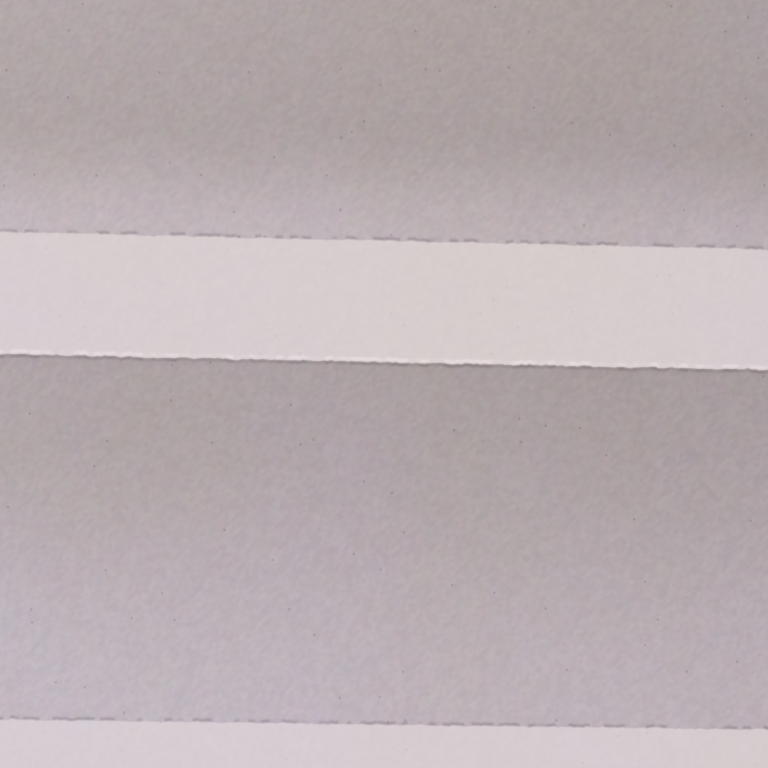
Write a three.js fragment shader that draws this texture.

```glsl
varying vec2 vUv;

#define PERIOD 0.635
#define BAND_WIDTH 0.159
#define BAND_CENTER 0.6185
#define TILT 0.0125
#define FAN 0.0155
#define RAGGED 0.0034
#define SOFTNESS 0.0016
#define GRAIN 0.042
#define SIDE_FALLOFF 0.035

const vec3 PANEL_DARK = vec3(0.690, 0.648, 0.645);
const vec3 PANEL_LIGHT = vec3(0.778, 0.736, 0.748);
const vec3 BAND_COLOR = vec3(0.846, 0.808, 0.806);
const vec3 LILAC = vec3(-0.006, -0.004, 0.020);

float hash(vec2 p) {
  vec3 q = fract(vec3(p.xyx) * 0.1031);
  q += dot(q, q.yzx + 33.33);
  return fract((q.x + q.y) * q.z);
}

float noise(vec2 p) {
  vec2 i = floor(p);
  vec2 f = fract(p);
  f = f * f * (3.0 - 2.0 * f);
  return mix(mix(hash(i), hash(i + vec2(1.0, 0.0)), f.x),
             mix(hash(i + vec2(0.0, 1.0)), hash(i + vec2(1.0, 1.0)), f.x), f.y);
}

float fbm(vec2 p) {
  float sum = 0.0;
  float amp = 0.5;
  for (int i = 0; i < 3; i++) {
    sum += amp * noise(p);
    p = p * 2.03 + 17.0;
    amp *= 0.5;
  }
  return sum / 0.875;
}

// Soft line of the given width around d = 0
float ridge(float d, float width) {
  return exp(-d * d / (width * width));
}

void main() {
  vec2 uv = vUv;

  // Slightly fanned rows, measured downward from the band centre
  float down = BAND_CENTER - uv.y - uv.x * (TILT + FAN * uv.y);

  // Torn edges, each with its own roughness
  float edgeId = floor(down / (0.5 * PERIOD)) + 20.0;
  float tear = 0.55 * noise(vec2(uv.x * 75.0, edgeId * 7.3))
             + 0.45 * noise(vec2(uv.x * 190.0, edgeId * 11.7)) - 0.5;
  down += RAGGED * tear;

  float row = floor(down / PERIOD + 0.5);
  float offset = down - row * PERIOD;
  float dist = abs(offset) - 0.5 * BAND_WIDTH;
  float bandMask = 1.0 - smoothstep(-SOFTNESS, SOFTNESS, dist);

  // Panel shading: upper panel brightens late, lower panel gradually
  float below = down - 0.5 * BAND_WIDTH;
  float panelRow = floor(below / PERIOD);
  float t = clamp((below - panelRow * PERIOD) / (PERIOD - BAND_WIDTH), 0.0, 1.0);
  float late = 0.85 * smoothstep(0.68, 1.0, t) + 0.10 * (1.0 - smoothstep(0.35, 0.7, t));
  float gradual = 0.9 * smoothstep(0.0, 1.05, t);
  float lift = mix(gradual, late, step(panelRow, -0.5));
  vec3 panel = mix(PANEL_DARK, PANEL_LIGHT, lift) - SIDE_FALLOFF * uv.x;

  vec3 band = BAND_COLOR - 0.25 * SIDE_FALLOFF * uv.x * uv.x;

  // Shadow outside each edge, pale lip along the lower rim
  float lower = step(0.0, offset);
  float broken = smoothstep(0.3, 0.7, noise(vec2(uv.x * 110.0, edgeId * 3.1)));
  float shadow = ridge(dist - 0.0028, 0.0022) * mix(0.09 * broken, 0.045 + 0.04 * broken, lower);
  shadow += 0.012 * lower * exp(-max(dist, 0.0) / 0.012);
  panel -= shadow;
  band += 0.04 * lower * ridge(dist + 0.0035, 0.0025) * (0.4 + broken);

  vec3 color = mix(panel, band, bandMask);

  // Broad cloudy tint, cooler toward the lower left
  float cloud = fbm(uv * 5.0 + 3.0) - 0.5;
  color += LILAC * ((1.0 - uv.y) * (1.0 - 0.5 * uv.x) + 1.2 * cloud);
  color += 0.018 * cloud * (1.0 - 0.5 * bandMask);

  // Paper fibres running diagonally, quieter on the lit band
  vec2 fibre = vec2(uv.x + uv.y, 1.6 * (uv.y - uv.x));
  float grain = 0.6 * noise(fibre * 95.0 + 40.0) + 0.4 * noise(uv * 230.0) - 0.5;
  float quiet = mix(1.0, 0.4, bandMask);
  color += GRAIN * quiet * grain;
  vec3 chroma = vec3(noise(uv * 70.0 + 9.0), noise(uv * 70.0 + 61.0), noise(uv * 70.0 + 127.0)) - 0.5;
  color += 0.012 * quiet * chroma;

  // Sparse dark specks
  vec2 cell = floor(uv * 60.0);
  vec2 spot = 0.25 + 0.5 * vec2(hash(cell + 5.0), hash(cell + 31.0));
  float speck = 1.0 - smoothstep(0.04, 0.16, length(fract(uv * 60.0) - spot));
  color -= 0.07 * quiet * speck * step(0.96, hash(cell + 73.0));

  gl_FragColor = vec4(clamp(color, 0.0, 1.0), 1.0);
}
```
